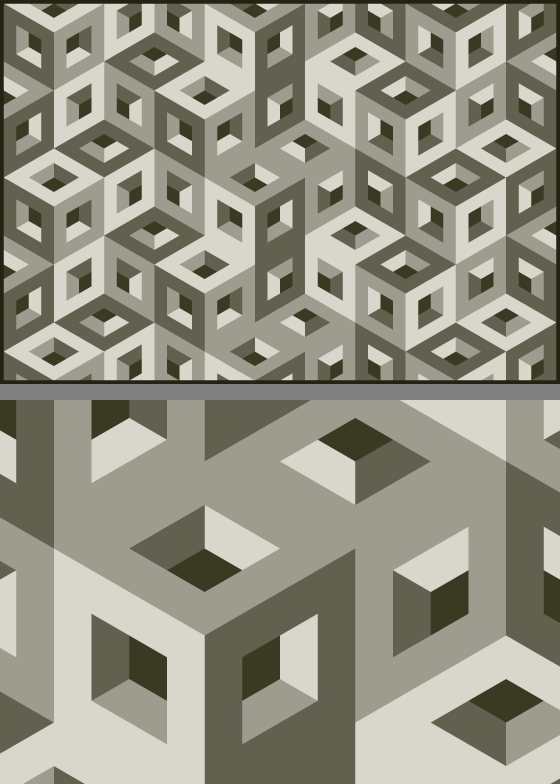
Top, the full canvas; bottom, a detail of the centre.
This pattern is drawn by a WebGL 1 fragment shader. Its source:

```glsl
precision highp float;

// Isometric cubes with a square well sunk into every face, inside a thin frame.
// A hexagonal lattice gives one cube per cell; each cell is turned upright or
// upside down, and its three face tones rotate from column to column.

uniform vec2 u_resolution;

const float HALF_WIDTH = 0.8660254;  // half a cube's width, in cube edges
const float COLUMNS = 11.0;          // half-cube columns across
const float ROWS = 6.5;              // cube edges down
const float FRAME = 0.0065;          // frame thickness, in canvas widths
const int SAMPLES = 4;               // antialiasing grid per axis

const vec3 LIGHT = vec3(0.85, 0.84, 0.80);
const vec3 MIDDLE = vec3(0.62, 0.61, 0.56);
const vec3 DARK = vec3(0.38, 0.38, 0.31);
const vec3 PIT = vec3(0.22, 0.23, 0.13);
const vec3 FRAME_COLOR = vec3(0.15, 0.13, 0.07);

vec3 toneColor(float tone) {
  float t = mod(tone + 0.5, 3.0);
  return t < 1.0 ? LIGHT : (t < 2.0 ? MIDDLE : DARK);
}

// Nearest point of a rectangular lattice shifted by a fraction of its period.
vec2 nearestCenter(vec2 p, vec2 period, vec2 shift) {
  return (floor(p / period - shift + 0.5) + shift) * period;
}

// Center of the hexagonal cell that holds p.
vec2 cellCenter(vec2 p) {
  vec2 period = vec2(2.0 * HALF_WIDTH, 3.0);
  vec2 a = nearestCenter(p, period, vec2(0.5, 0.0));
  vec2 b = nearestCenter(p, period, vec2(0.0, 0.5));
  return distance(p, a) < distance(p, b) ? a : b;
}

// Tone shift of the plane opposite the axis with the largest component.
float planeShift(vec3 v) {
  if (v.x >= max(v.y, v.z)) return 0.0;
  return v.y >= v.z ? 2.0 : 1.0;
}

// One cube around the origin, with unit edges.
vec3 cubeColor(vec2 p, float tone) {
  // Projections on the three edges: down, up-right and up-left.
  vec3 along = vec3(-p.y,
                    dot(p, vec2(HALF_WIDTH, 0.5)),
                    dot(p, vec2(-HALF_WIDTH, 0.5)));
  float low = min(along.x, min(along.y, along.z));
  float high = max(along.x, max(along.y, along.z));

  // Face coordinates from 0 to 1 along its two edges, the larger one first.
  float major = (high - low) / 1.5;
  float minor = (-high - 2.0 * low) / 1.5;

  // The well fills the central half of the face; its floor faces the cube center.
  bool inWell = major < 0.75 && minor > 0.25;
  if (inWell && major < 0.5) return PIT;
  return toneColor(tone + (inWell ? planeShift(along) : planeShift(-along)));
}

vec3 cubePattern(vec2 p) {
  vec2 center = cellCenter(p);
  float column = floor(center.x / HALF_WIDTH + 0.5);

  // Pairs of columns alternate between upright and inverted cubes.
  float turn = mod(column, 4.0) < 1.5 ? 1.0 : -1.0;

  // Tones run middle, light, dark, dark, light, middle across six columns.
  float tone = floor(abs(mod(column, 6.0) - 2.5)) + 2.0;
  return cubeColor((p - center) * turn, tone);
}

vec3 scene(vec2 pixel, vec2 size) {
  vec2 margin = min(pixel, size - pixel) / size.x;
  if (min(margin.x, margin.y) < FRAME) return FRAME_COLOR;

  float scale = COLUMNS * HALF_WIDTH / (1.0 - 2.0 * FRAME);
  vec2 middle = 0.5 * vec2(COLUMNS * HALF_WIDTH, ROWS);
  return cubePattern((pixel - 0.5 * size) / size.x * scale + middle);
}

void main() {
  vec3 color = vec3(0.0);
  float count = float(SAMPLES);
  for (int j = 0; j < SAMPLES; j++) {
    for (int i = 0; i < SAMPLES; i++) {
      vec2 offset = (vec2(float(i), float(j)) + 0.5) / count - 0.5;
      color += scene(gl_FragCoord.xy + offset, u_resolution);
    }
  }
  gl_FragColor = vec4(color / (count * count), 1.0);
}
```
